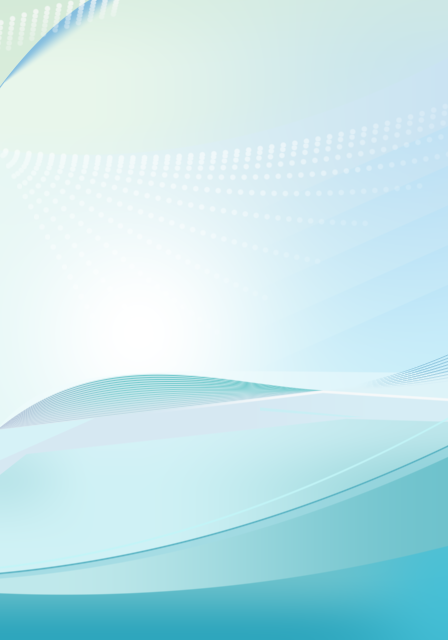
Write a Shadertoy shader that draws this background.

```glsl
#define GLOW_CENTER vec2(0.31, 0.48)
#define DOT_RADIUS 0.0042
#define DOT_SPACING 0.026
#define MESH_LINES 17.0
#define MESH_END 0.72
#define TEAL vec3(0.28, 0.73, 0.74)
#define LAVENDER vec3(0.84, 0.91, 0.95)
#define LEAF_BLUE vec3(0.46, 0.71, 0.87)
#define RAY_BLUE vec3(0.70, 0.88, 0.97)
#define SEA vec3(0.43, 0.76, 0.80)

// Quadratic edge: height, slope and bend
float curve(float x, float height, float slope, float bend) {
    return height + x * (slope + bend * x);
}

// Coverage where d is positive
float inside(float d) {
    float px = 1.0 / iResolution.y;
    return smoothstep(-px, px, d);
}

float stroke(float d, float halfWidth) {
    float px = 1.0 / iResolution.y;
    return 1.0 - smoothstep(halfWidth - px, halfWidth + px, abs(d));
}

float disc(vec2 offset) {
    offset.x *= iResolution.x / iResolution.y;
    return inside(DOT_RADIUS - length(offset));
}

// Rows of dots spreading from the left edge
float dotFan(vec2 uv) {
    float cover = 0.0;
    for (float k = 0.0; k < 12.0; k++) {
        float slope = 0.061 + 0.024 * pow(1.43, k);
        float gap = DOT_SPACING / sqrt(1.0 + 2.0 * slope * slope);
        float x = (floor(uv.x / gap) + 0.5) * gap;
        float reach = 1.05 - 0.11 * max(k - 4.0, 0.0);
        float fade = (1.0 - 0.65 * smoothstep(reach * 0.5, reach, x)) * step(x, reach);
        vec2 center = vec2(x, curve(x, 0.765, -slope, 0.155));
        cover = max(cover, fade * (1.0 - 0.03 * k) * disc(uv - center));
    }
    return cover;
}

// Slanted columns of dots in the upper left corner
float dotCorner(vec2 uv) {
    float cover = 0.0;
    for (float k = 0.0; k < 7.0; k++) {
        float shift = 0.015 - 0.0015 * k;
        float x = (floor((uv.x - shift) / DOT_SPACING) + 0.5) * DOT_SPACING + shift;
        float y = curve(x, 0.964, 0.25, -0.35) - k * (0.0075 - 0.012 * x);
        cover = max(cover, step(x, 0.275) * (1.0 - 0.09 * k) * disc(uv - vec2(x, y)));
    }
    return cover;
}

vec3 sky(vec2 uv) {
    float x = uv.x, y = uv.y;
    vec3 low = mix(vec3(0.88, 0.965, 0.96), vec3(0.79, 0.935, 0.98), x);
    vec3 high = mix(vec3(0.90, 0.965, 0.95), vec3(0.79, 0.89, 0.95), x);
    vec3 col = mix(low, high, smoothstep(0.4, 0.78, y));

    // Broad diagonal rays
    for (float i = 0.0; i < 5.0; i++) {
        float below = 0.245 + 0.062 * i + 0.31 * x - y;
        float beam = inside(below) * exp(-max(below, 0.0) * 16.0);
        col = mix(col, RAY_BLUE, 0.42 * beam * smoothstep(0.5, 1.0, x));
    }
    // White glow
    vec2 q = (uv - GLOW_CENTER) * vec2(0.75, 1.0);
    col = mix(col, vec3(1.0), exp(-dot(q, q) * 22.0));

    // Pale green upper panel
    float panel = y - curve(x, 0.765, -0.08, 0.225);
    vec3 green = mix(vec3(0.91, 0.965, 0.92), vec3(0.79, 0.90, 0.925), smoothstep(0.15, 0.95, x));
    green = mix(green, vec3(0.83, 0.92, 0.86), (0.7 - 0.28 * x) * smoothstep(0.88, 1.03, y));
    col = mix(col, green, inside(panel) * (0.6 + 0.4 * smoothstep(0.0, 0.06, panel)));

    // Blue leaf in the corner
    float rim = curve(x, 0.865, 0.93, -1.27);
    float depth = (rim - y) / max(rim - 0.865 - 0.52 * x, 0.004);
    float leaf = inside(rim - y) * (1.0 - smoothstep(0.1, 1.25, depth)) * step(x, 0.3);
    col = mix(col, vec3(0.82, 0.91, 0.83), 0.7 * inside(y - rim) * step(x, 0.25));
    return mix(col, LEAF_BLUE, 0.85 * leaf);
}

// Layered bands below the mesh
vec3 water(vec3 col, float x, float y) {
    float base = 0.329 + 0.0846 * min(x, MESH_END) - 0.055 * max(x - MESH_END, 0.0);
    col = mix(col, vec3(0.84, 0.95, 0.97), inside(base - y));
    float fold = min(0.281 + 0.31 * x, base);
    col = mix(col, LAVENDER, inside(fold - y) * (1.0 - 0.5 * smoothstep(0.5, 0.9, x)));
    float facet = min(y - 0.323 - 0.065 * abs(x - 0.78) * 0.8 - 0.025, 0.401 - 0.065 * x - y);
    col = mix(col, vec3(0.77, 0.94, 0.96), 0.8 * inside(facet) * step(0.58, x));

    float shore = min(0.258 + 0.55 * x, min(0.286 + 0.077 * x, 0.361 - 0.02 * x));
    vec3 pool = mix(vec3(0.81, 0.945, 0.96), vec3(0.56, 0.82, 0.84), smoothstep(0.3, 1.1, x));
    float shade = (1.0 - smoothstep(0.0, 0.22, x)) * smoothstep(0.14, 0.27, y);
    pool = mix(pool, vec3(0.68, 0.87, 0.89), 0.7 * shade);
    pool = mix(pool, vec3(0.85, 0.95, 0.97), 0.6 * smoothstep(0.23, 0.34, y));
    col = mix(col, pool, inside(shore - y));

    // Twin sweeping lines and the shadow beneath
    float light = y - curve(x, 0.113, 0.08, 0.153);
    float dark = y - curve(x, 0.104, 0.065, 0.134);
    col = mix(col, vec3(0.56, 0.82, 0.86), 0.65 * inside(-dark));
    vec3 bank = mix(vec3(0.75, 0.91, 0.92), SEA, smoothstep(0.1, 1.05, x));
    col = mix(col, bank, inside(-dark - 0.008 - 0.009 * x));
    col = mix(col, vec3(0.76, 0.96, 0.97), 0.9 * stroke(light, 0.0016));
    col = mix(col, vec3(0.29, 0.67, 0.74), 0.85 * stroke(dark, 0.0012));

    // Deep foreground
    vec3 deep = mix(vec3(0.18, 0.65, 0.74), SEA, smoothstep(0.0, 0.11, y));
    vec2 q = vec2(x - 1.0, y - 0.06);
    deep = mix(deep, vec3(0.27, 0.75, 0.84), 0.9 * exp(-dot(q, q) * 28.0));
    return mix(col, deep, inside(curve(x, 0.073, -0.03, 0.104) - y));
}

// Lined ribbon and the wing continuing it
vec3 ribbon(vec3 col, float x, float y) {
    float t = min(x / MESH_END, 1.0);
    float base = 0.329 + 0.0846 * x;
    float thick = (1.0 - t) * (t * (0.345 - 0.255 * t) + 0.003);
    float v = (y - base) / max(thick, 0.0005);
    float body = inside(y - base) * inside(base + thick - y) * step(x, MESH_END);
    vec3 ink = mix(vec3(0.66, 0.72, 0.82), TEAL, smoothstep(0.0, 0.3, x) * smoothstep(-0.3, 0.6, v));
    float threads = stroke((fract(v * MESH_LINES) - 0.5) * thick / MESH_LINES, 0.0006);
    col = mix(col, mix(vec3(0.88, 0.94, 0.96), ink, 0.25), 0.8 * body);
    col = mix(col, ink, body * threads * (0.3 + 0.5 * smoothstep(0.0, 1.0, v)));

    float d = max(x - MESH_END, 0.0);
    float top = curve(d, 0.39, 0.1, 0.37);
    float low = 0.388 - 0.045 * d;
    float w = (top - y) / (top - low);
    float wing = inside(top - y) * inside(y - low) * step(MESH_END, x);
    col = mix(col, vec3(0.87, 0.95, 0.97), 0.75 * wing * smoothstep(0.0, 0.6, w));
    float strands = stroke((fract(w * 14.0) - 0.3) * (top - low) / 14.0, 0.0007);
    strands *= smoothstep(0.07, 0.24, d) * (1.0 - smoothstep(0.3, 0.65, w));
    col = mix(col, vec3(0.45, 0.70, 0.82), 0.75 * wing * strands);

    // Bright lower rim
    float rim = y - (x < MESH_END ? base - 0.002 : low);
    return mix(col, vec3(0.98), 0.85 * stroke(rim, 0.002) * smoothstep(0.3, 0.65, x));
}

void mainImage(out vec4 fragColor, in vec2 fragCoord) {
    vec2 uv = fragCoord / iResolution.xy;
    vec3 col = sky(uv);
    col = mix(col, vec3(1.0), 0.55 * dotFan(uv));
    col = mix(col, vec3(0.98), 0.75 * dotCorner(uv));
    // Pale veil above the ribbon
    float veil = 0.425 - 0.09 * exp(-uv.x * 9.0) - 0.008 * uv.x;
    col = mix(col, vec3(0.94, 0.985, 0.99), 0.5 * inside(veil - uv.y));
    col = water(col, uv.x, uv.y);
    fragColor = vec4(ribbon(col, uv.x, uv.y), 1.0);
}
```
